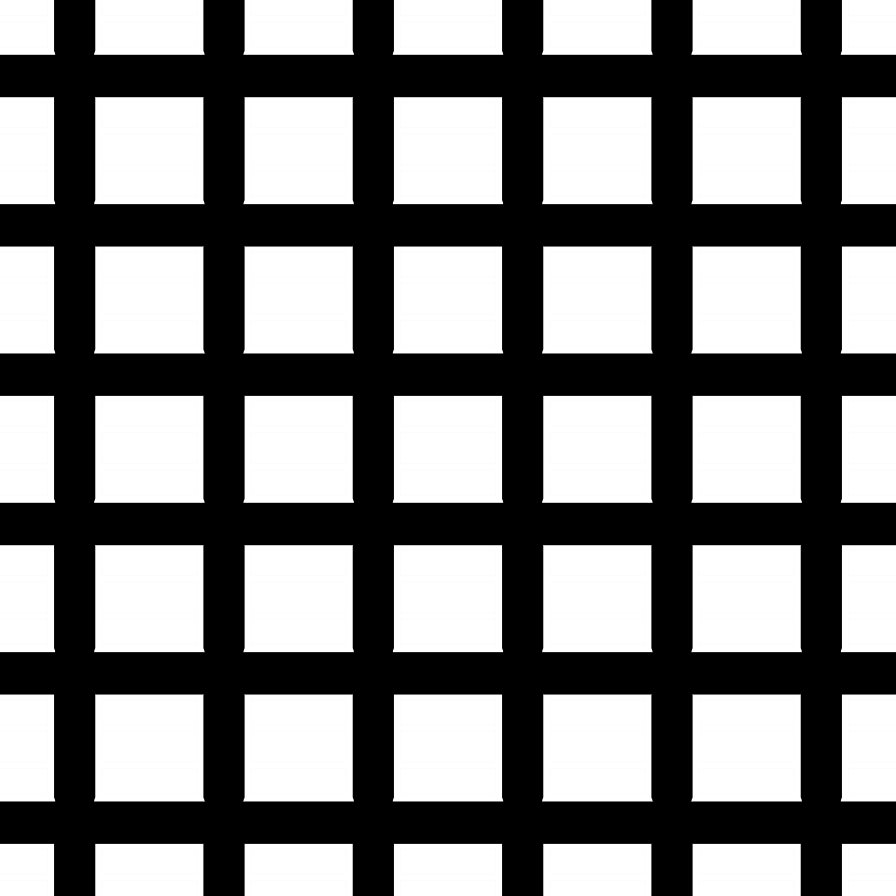
Write a Shadertoy shader that draws this pattern.

```glsl
// A black lattice of six by six white panes, each slightly flared at its foot
// and faintly lined with three stacked panels. Cells repeat with fract and
// every shape is a signed distance, smoothed over one pixel.

float boxDistance(vec2 p, vec2 halfSize) {
    vec2 d = abs(p) - halfSize;
    return length(max(d, 0.0)) + min(max(d.x, d.y), 0.0);
}

float coverage(float dist, float pixel) {
    return clamp(0.5 - dist / pixel, 0.0, 1.0);
}

// Pane outline, widening a little just above its bottom edge
float paneDistance(vec2 p) {
    float flare = 0.007 * (1.0 - smoothstep(-0.352, -0.328, p.y));
    return boxDistance(p, vec2(0.362 + flare, 0.358));
}

// Thin outlines of three stacked panels, the middle one taller
float panelDistance(vec2 p) {
    float nearest = 1.0;
    for (int i = -1; i <= 1; i++) {
        vec2 center = vec2(0.0, 0.009 + 0.231 * float(i));
        float halfHeight = i == 0 ? 0.104 : 0.085;
        float outline = abs(boxDistance(p - center, vec2(0.318, halfHeight)));
        nearest = min(nearest, outline - 0.0025);
    }
    return nearest;
}

void mainImage(out vec4 fragColor, in vec2 fragCoord) {
    // Cell coordinates, centred on each pane
    vec2 grid = fragCoord / iResolution.xy * 6.0;
    vec2 p = fract(grid + vec2(0.5, 0.509)) - 0.5;
    float pixel = 6.0 / iResolution.y;

    // White pane with barely visible panel lines, on black bars
    float pane = coverage(paneDistance(p), pixel);
    float panelLines = coverage(panelDistance(p), pixel);
    vec3 color = vec3(pane * (1.0 - 0.015 * panelLines));

    fragColor = vec4(color, 1.0);
}
```
